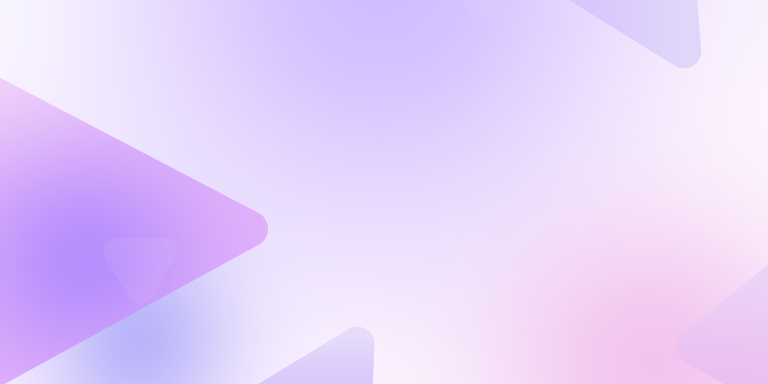
Reproduce this background procedurally as a WebGL 2 fragment shader.

```glsl
#version 300 es
precision highp float;
// Soft lilac backdrop: Gaussian glows of violet, blue, pink and white,
// overlaid with translucent rounded triangles that enter from the edges.
// Coordinates are in canvas heights, with the origin at the lower left.

uniform vec2 u_resolution;
out vec4 fragColor;

const float CORNER = 0.045;
const vec3 LILAC_WHITE = vec3(0.972, 0.938, 0.995);
const vec3 WARM_WHITE = vec3(1.0, 0.972, 0.995);
const vec3 COOL_WHITE = vec3(0.985, 0.975, 1.0);
const vec3 VIOLET = vec3(0.815, 0.74, 1.0);
const vec3 DEEP_VIOLET = vec3(0.715, 0.56, 0.99);
const vec3 PERIWINKLE = vec3(0.73, 0.71, 0.98);
const vec3 ROSE = vec3(0.95, 0.77, 0.93);
const vec3 ORCHID = vec3(0.89, 0.70, 0.98);
const vec3 PALE_ORCHID = vec3(0.94, 0.83, 0.98);

// Gaussian falloff, 1 at the center
float glow(vec2 p, vec2 center, vec2 radius) {
  vec2 q = (p - center) / radius;
  return exp(-dot(q, q));
}

// Squared distance and signed side for one edge of a triangle
vec2 edgeDistance(vec2 p, vec2 a, vec2 b, float winding) {
  vec2 e = b - a;
  vec2 v = p - a;
  vec2 q = v - e * clamp(dot(v, e) / dot(e, e), 0.0, 1.0);
  return vec2(dot(q, q), winding * (v.x * e.y - v.y * e.x));
}

// Signed distance to a triangle grown by a corner radius
float roundTriangle(vec2 p, vec2 a, vec2 b, vec2 c, float radius) {
  vec2 ab = b - a;
  vec2 ca = a - c;
  float winding = sign(ab.x * ca.y - ab.y * ca.x);
  vec2 d = min(min(edgeDistance(p, a, b, winding),
                   edgeDistance(p, b, c, winding)),
                   edgeDistance(p, c, a, winding));
  return -sqrt(d.x) * sign(d.y) - radius;
}

// Antialiased coverage of a signed distance
float coverage(float d, float pixel) {
  return clamp(0.5 - d / pixel, 0.0, 1.0);
}

vec3 backdrop(vec2 p) {
  vec3 color = LILAC_WHITE;
  color = mix(color, COOL_WHITE, glow(p, vec2(0.0, 1.0), vec2(0.35)));
  color = mix(color, WARM_WHITE, glow(p, vec2(1.95, 0.62), vec2(0.5)));
  color = mix(color, WARM_WHITE, 0.8 * glow(p, vec2(1.0, 0.0), vec2(0.35, 0.25)));
  color = mix(color, VIOLET, glow(p, vec2(0.99, 1.05), vec2(0.62)));
  color = mix(color, PERIWINKLE, glow(p, vec2(0.36, 0.12), vec2(0.24, 0.28)));
  return mix(color, ROSE, glow(p, vec2(1.70, 0.06), vec2(0.40, 0.37)));
}

// Large triangle fill: orchid, paler at the upper left, violet at its heart
vec3 orchidFill(vec2 p) {
  vec3 color = mix(ORCHID, PALE_ORCHID, glow(p, vec2(0.0, 0.85), vec2(0.35, 0.30)));
  return mix(color, DEEP_VIOLET, glow(p, vec2(0.22, 0.32), vec2(0.30, 0.28)));
}

void main() {
  vec2 p = gl_FragCoord.xy / u_resolution.y;
  float pixel = 1.0 / u_resolution.y;
  vec3 color = backdrop(p);

  // Large triangle pointing right
  float large = roundTriangle(p, vec2(0.651, 0.404), vec2(-0.651, 1.085),
                              vec2(-0.651, -0.31), 0.047);
  color = mix(color, orchidFill(p), coverage(large, pixel));

  // Upper right triangle
  float upper = roundTriangle(p, vec2(1.781, 0.867), vec2(1.0, 1.352),
                              vec2(1.729, 1.518), CORNER);
  vec3 upperFill = mix(vec3(0.84, 0.77, 0.99), vec3(0.87, 0.83, 0.98),
                       smoothstep(1.5, 1.82, p.x));
  color = mix(color, upperFill, 0.9 * coverage(upper, pixel));

  // Lower middle triangle
  float lower = roundTriangle(p, vec2(0.930, 0.104), vec2(0.148, -0.372),
                              vec2(0.904, -0.547), CORNER);
  vec3 lowerFill = mix(vec3(0.85, 0.78, 0.98), vec3(0.90, 0.86, 0.98),
                       smoothstep(0.0, 0.15, p.y));
  color = mix(color, lowerFill, 0.95 * coverage(lower, pixel));

  // Lower right triangle pointing left
  float right = roundTriangle(p, vec2(1.805, 0.096), vec2(2.326, 0.516),
                              vec2(2.326, -0.195), CORNER);
  vec3 rightFill = mix(vec3(0.92, 0.75, 0.94), vec3(0.92, 0.83, 0.97),
                       smoothstep(0.0, 0.32, p.y));
  color = mix(color, rightFill, 0.95 * coverage(right, pixel));

  // Faint small triangles
  float inner = roundTriangle(p, vec2(0.305, 0.345), vec2(0.425, 0.345),
                              vec2(0.365, 0.245), 0.035);
  float top = roundTriangle(p, vec2(1.255, 0.997), vec2(1.13, 1.20),
                            vec2(1.38, 1.20), CORNER);
  float faint = max(coverage(inner, pixel), coverage(top, pixel));
  color = mix(color, PALE_ORCHID, 0.10 * faint);

  fragColor = vec4(color, 1.0);
}
```
